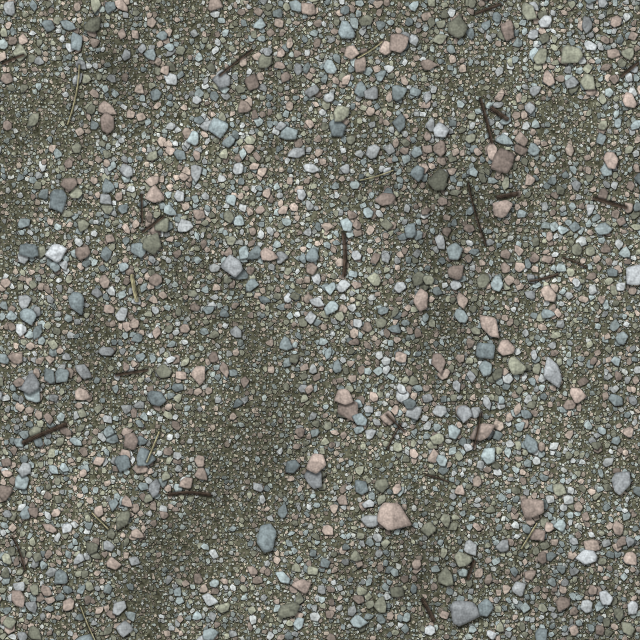
Write a Shadertoy shader that draws this texture.

```glsl
// Damp gravel path: five layers of angular pebbles, from grit to stones, over olive soil.
// Each pebble is a smooth intersection of half-planes in a jittered cell; soil patches,
// driven by gradient noise, thin out the larger ones. Twigs and straw lie on top.

const vec3 SOIL_DARK = vec3(0.22, 0.22, 0.17);
const vec3 SOIL_LIGHT = vec3(0.47, 0.47, 0.395);
const vec3 PINK_STONE = vec3(0.64, 0.585, 0.55);
const vec3 BLUE_STONE = vec3(0.56, 0.61, 0.62);
const vec3 OLIVE_STONE = vec3(0.55, 0.56, 0.50);
const vec3 PALE_STONE = vec3(0.67, 0.69, 0.70);
const vec3 TWIG_BROWN = vec3(0.25, 0.21, 0.18);
const vec3 STRAW = vec3(0.58, 0.56, 0.44);
const vec2 LIGHT_DIR = vec2(-0.45, 0.89);
const float EXPOSURE = 1.06;
const float SHADOW_STRENGTH = 0.48;
const float FACET_CONTRAST = 0.11;
const float CHIP_CONTRAST = 0.10;
const float MOTTLE_CONTRAST = 0.20;
const float ROUNDING = 15.0;     // higher gives sharper pebble corners
const float PATCH_FREQ = 3.6;    // soil patches across the canvas
const int PEBBLE_SIDES = 6;
const int TWIG_COUNT = 32;
const float TAU = 6.2831853;

// Integer hash: three random values in 0..1
vec3 hash3(vec2 cell, float seed) {
    uvec3 v = uvec3(ivec3(vec3(cell, seed)) + 512);
    v = v * 1664525u + 1013904223u;
    v.x += v.y * v.z; v.y += v.z * v.x; v.z += v.x * v.y;
    v ^= v >> 16u;
    v.x += v.y * v.z; v.y += v.z * v.x; v.z += v.x * v.y;
    return vec3(v >> 8u) / 16777215.0;
}

float cornerSlope(vec2 cell, vec2 f, vec2 corner) {
    return dot(hash3(cell + corner, 99.0).xy * 2.0 - 1.0, f - corner);
}

// Gradient noise, about -0.6..0.6
float gradientNoise(vec2 p) {
    vec2 c = floor(p), f = fract(p);
    vec2 u = f * f * f * (f * (f * 6.0 - 15.0) + 10.0);
    vec2 e = vec2(0.0, 1.0);
    return mix(mix(cornerSlope(c, f, e.xx), cornerSlope(c, f, e.yx), u.x),
               mix(cornerSlope(c, f, e.xy), cornerSlope(c, f, e.yy), u.x), u.y);
}

// 0 on stony ground, 1 in patches of bare soil
float soilPatch(vec2 uv) {
    float n = gradientNoise(uv * PATCH_FREQ + 5.3);
    n += 0.6 * gradientNoise(uv * PATCH_FREQ * 2.7 + 17.0);
    return smoothstep(-0.08, 0.42, n);
}

// Angular polygon of unit size: xy is the facet direction, z the distance
vec3 pebbleShape(vec2 q, vec3 rnd) {
    vec3 sum = vec3(0.0);
    for (int i = 0; i < PEBBLE_SIDES; i++) {
        float k = float(i);
        float angle = (k + 0.8 * fract(rnd.x * (7.3 + 5.1 * k))) * TAU / float(PEBBLE_SIDES);
        vec2 dir = vec2(cos(angle), sin(angle));
        float reach = mix(0.70, 1.05, fract(rnd.y * (9.7 + 4.3 * k)));
        sum += vec3(dir, 1.0) * exp(ROUNDING * (dot(q, dir) - reach));
    }
    return vec3(sum.xy / sum.z, log(sum.z) / ROUNDING);
}

vec3 stoneColor(float pick, float tone) {
    vec3 c = pick < 0.31 ? PINK_STONE : pick < 0.58 ? BLUE_STONE
           : pick < 0.79 ? OLIVE_STONE : PALE_STONE;
    return c * mix(0.76, 1.15, tone);
}

// Lays one layer of pebbles over the ground; cells is the number across the canvas
vec3 addPebbles(vec3 ground, vec2 uv, float cells, float density, float soilAvoid, float grime) {
    vec2 p = uv * cells, home = floor(p);
    float edge = 0.75 * cells / iResolution.y;
    float mottle = gradientNoise(uv * 140.0) + gradientNoise(uv * 290.0);
    for (int j = -1; j <= 1; j++)
    for (int i = -1; i <= 1; i++) {
        vec2 cell = home + vec2(i, j);
        vec3 place = hash3(cell, cells);
        vec3 look = hash3(cell, cells + 1.0);
        vec3 form = hash3(cell, cells + 2.0);
        vec2 center = cell + 0.5 + 0.7 * (place.xy - 0.5);
        float radius = mix(0.36, 0.62, place.z * place.z);
        vec2 q = (p - center) / radius;
        if (dot(q, q) > 3.2) continue;
        if (look.z > density * (1.0 - soilAvoid * soilPatch(center / cells))) continue;

        float turn = form.z * TAU;
        mat2 spin = mat2(cos(turn), sin(turn), -sin(turn), cos(turn));
        vec2 squash = vec2(1.0, mix(1.0, 1.45, fract(form.z * 13.0)));
        vec2 local = spin * q * squash;
        vec3 shape = pebbleShape(local, form);
        float shadow = pebbleShape(spin * (q + 0.14 * LIGHT_DIR) * squash, form).z;
        ground *= 1.0 - SHADOW_STRENGTH * smoothstep(0.24, -0.05, shadow);

        // Sloping sides, one chipped face and mottled mineral
        float facet = dot(shape.xy * spin, LIGHT_DIR);
        float rim = smoothstep(0.04, -0.24, shape.z);
        float chip = smoothstep(-0.12, 0.12, local.x + 0.4 * local.y + 0.8 * (form.x - 0.5)) - 0.5;
        vec3 stone = mix(stoneColor(look.x, look.y), SOIL_LIGHT * mix(0.75, 1.35, look.y), grime);
        stone *= mix(0.78, 1.02, rim) + FACET_CONTRAST * facet * (1.0 - 0.5 * rim)
               + CHIP_CONTRAST * chip + MOTTLE_CONTRAST * mottle;
        ground = mix(ground, stone, smoothstep(edge, -edge, shape.z * radius));
    }
    return ground;
}

// Scatters thin bent twigs, some of them pale straw
vec3 addTwigs(vec3 ground, vec2 uv) {
    float edge = 0.75 / iResolution.y;
    for (int i = 0; i < TWIG_COUNT; i++) {
        vec3 place = hash3(vec2(i, 3), 7.0), form = hash3(vec2(i, 8), 11.0);
        float turn = place.z * TAU;
        vec2 q = mat2(cos(turn), -sin(turn), sin(turn), cos(turn)) * (uv - place.xy);
        q.y += (form.z - 0.5) * 7.0 * q.x * q.x;
        float halfLength = mix(0.014, 0.052, form.x * form.x);
        float thickness = mix(0.0012, 0.0036, form.y * form.y);
        float d = length(vec2(max(abs(q.x) - halfLength, 0.0), q.y)) - thickness;
        ground *= 1.0 - 0.4 * smoothstep(0.004, 0.0, d);
        vec3 wood = fract(form.z * 17.0) < 0.24 ? STRAW : TWIG_BROWN;
        wood *= 1.0 + 0.35 * q.y / thickness + 0.5 * gradientNoise(q * vec2(130.0, 700.0));
        ground = mix(ground, wood, 0.85 * smoothstep(edge, -edge, d));
    }
    return ground;
}

void mainImage(out vec4 fragColor, in vec2 fragCoord) {
    vec2 uv = fragCoord / iResolution.y;
    float grain = gradientNoise(uv * 95.0) + gradientNoise(uv * 230.0);
    vec3 color = mix(SOIL_DARK, SOIL_LIGHT, clamp(0.5 + 0.7 * grain, 0.0, 1.0));

    // Layers from grit to stones
    color = addPebbles(color, uv, 190.0, 0.85, 0.0, 0.50);
    color = addPebbles(color, uv, 115.0, 0.80, 0.45, 0.30);
    color = addPebbles(color, uv, 70.0, 0.62, 0.88, 0.14);
    color = addPebbles(color, uv, 44.0, 0.36, 0.95, 0.06);
    color = addPebbles(color, uv, 27.0, 0.12, 0.85, 0.0);
    color = addTwigs(color, uv);

    // Damp, darker areas
    color *= EXPOSURE + 0.24 * gradientNoise(uv * 5.0 + 31.0) - 0.08 * soilPatch(uv);
    fragColor = vec4(clamp(color, 0.0, 1.0), 1.0);
}
```
